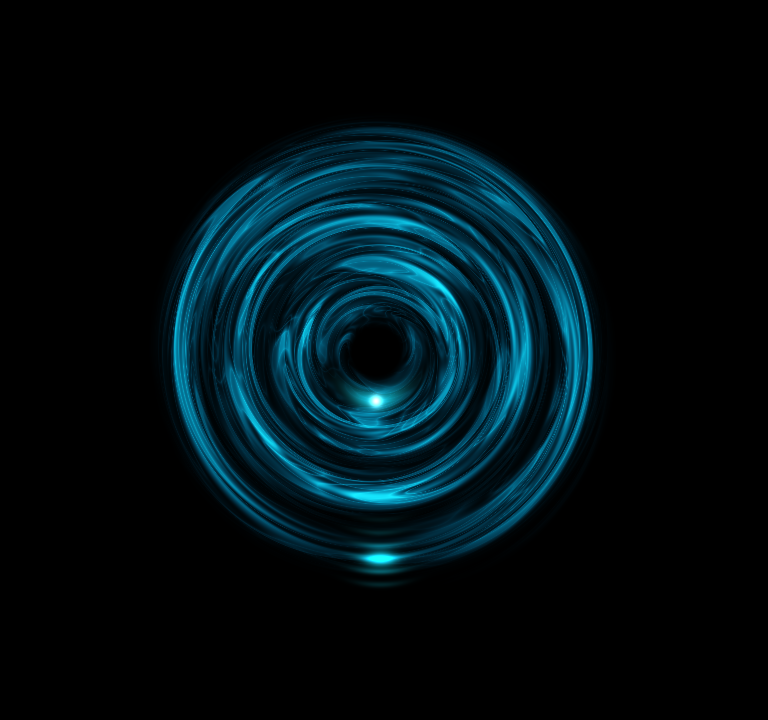
A Shadertoy shader for this background:

```glsl
const float PI = 3.14159265;
const vec2 SWIRL_CENTER = vec2(-0.011, 0.011);
const vec2 DISK_CENTER = vec2(-0.001, 0.011);
const float DISK_RADIUS = 0.332;
const float DISK_SOFTNESS = 0.055;
const float CORE_RADIUS = 0.032;
const float RING_PEAK = 0.195;
const float RING_SPACING = 0.085;
const float FOLD_STRENGTH = 0.85;
const float FILAMENT_GAIN = 0.60;
const float HAZE_GAIN = 0.13;
const float ARC_GAIN = 0.85;
const vec2 CORE_GLINT = vec2(-0.011, -0.057);
const vec2 RIM_GLINT = vec2(-0.005, -0.276);
const vec3 GLINT_TINT = vec3(0.08, 0.90, 1.0);

// Each arc: radius, middle angle, angular reach, thickness
const int ARC_COUNT = 12;
const vec4 ARCS[ARC_COUNT] = vec4[](
    vec4(0.198, -1.85, 1.30, 0.012), vec4(0.196, -0.10, 1.30, 0.007),
    vec4(0.149, 1.25, 0.75, 0.008), vec4(0.129, 0.75, 0.70, 0.008),
    vec4(0.262, 3.05, 1.10, 0.010), vec4(0.282, -0.20, 1.10, 0.012),
    vec4(0.255, 2.00, 1.20, 0.019), vec4(0.190, 3.00, 1.00, 0.006),
    vec4(0.102, 2.80, 1.20, 0.006), vec4(0.117, -0.10, 1.30, 0.006),
    vec4(0.140, -1.60, 1.60, 0.007), vec4(0.209, 1.10, 0.70, 0.006));
const float ARC_LIGHT[ARC_COUNT] = float[](
    0.95, 0.9, 1.0, 1.0, 0.6, 0.55, 0.4, 0.8, 0.8, 0.8, 0.75, 0.9);

float bell(float x, float width) {
    float t = x / width;
    return exp(-t * t);
}

float angleGap(float a, float b) {
    return abs(mod(a - b + PI, 2.0 * PI) - PI);
}

// Angular shear that folds smooth bands into pointed crescents
float foldAngle(float r, float a) {
    float shear = sin(72.0 * r + 1.3 * sin(a + 0.5));
    shear += 0.55 * sin(131.0 * r + 2.0 + sin(2.0 * a));
    shear += 0.25 * sin(223.0 * r - 1.2 * sin(a - 1.0));
    return a + FOLD_STRENGTH * shear;
}

// Fine bright ridges over softer layered waves
float filaments(float r, float a) {
    float folded = foldAngle(r, a);
    float wave = sin(2.0 * folded + 46.0 * r + 0.6);
    wave += 0.6 * sin(3.0 * folded - 83.0 * r + 2.1);
    wave += 0.4 * sin(5.0 * folded + 120.0 * r);
    float broad = smoothstep(-0.3, 1.5, wave);
    float ridge = pow(1.0 - abs(sin(2.2 * wave + 0.4)), 3.0);
    return broad * broad + 0.5 * ridge;
}

float arcLight(float r, float a) {
    float light = 0.0;
    for (int i = 0; i < ARC_COUNT; i++) {
        vec4 arc = ARCS[i];
        float fade = 1.0 - smoothstep(0.0, arc.z, angleGap(a, arc.y));
        float bend = 0.004 * sin(3.0 * a + float(i));
        float width = arc.w * (0.35 + 0.65 * fade);
        light += ARC_LIGHT[i] * fade * bell(r - arc.x - bend, width);
    }
    return light;
}

// Black through teal to bright cyan
vec3 cyanRamp(float v) {
    v = 0.95 * (1.0 - exp(-v * (1.0 + 0.9 * v)));
    return vec3(0.03 * v + 0.09 * v * v * v * v, v, 1.48 * v - 0.42 * v * v);
}

void mainImage(out vec4 fragColor, in vec2 fragCoord) {
    vec2 p = (fragCoord - 0.5 * iResolution.xy) / iResolution.y;
    vec2 q = p - SWIRL_CENTER;
    float r = length(q);
    float a = atan(q.y, q.x + 1e-6);

    // Disk, hollow core and shaded lower rim
    float rim = length(p - DISK_CENTER) + 0.006 * sin(2.0 * a + 0.8);
    float mask = 1.0 - smoothstep(DISK_RADIUS - DISK_SOFTNESS, DISK_RADIUS, rim);
    mask *= smoothstep(CORE_RADIUS, CORE_RADIUS + 0.03, r);
    float below = bell(angleGap(a, -0.5 * PI), 0.6);
    mask *= 1.0 - 0.85 * below * smoothstep(0.21, 0.235, r);

    // Concentric light and dark rings, weaker near the top
    float ring = 0.5 + 0.5 * cos(2.0 * PI * (r - RING_PEAK) / RING_SPACING);
    float upper = bell(angleGap(a, 0.55 * PI), 1.1);
    float shade = mix(0.15 + 0.85 * ring, 0.75, 0.75 * upper);
    float threads = 0.75 + 0.35 * sin(430.0 * r + 3.0 * sin(a) + sin(2.0 * a));

    // Two scales of flow, lit along the arcs
    float flow = filaments(r, a);
    float fine = filaments(1.6 * r + 0.13, a + 2.0);
    float detail = 0.7 * flow + 0.55 * fine;
    float light = shade * (FILAMENT_GAIN * detail + HAZE_GAIN * threads);
    light += ARC_GAIN * arcLight(r, a) * (0.45 + 0.75 * detail) * threads;
    vec3 color = cyanRamp(light * mask);

    // White-hot glint beneath the core, with a curved halo
    vec2 g = p - CORE_GLINT;
    float halo = bell(g.x, 0.036) * bell(g.y - 8.0 * g.x * g.x, 0.014);
    color += GLINT_TINT * 0.85 * halo;
    color += vec3(0.95, 1.0, 1.0) * bell(length(g), 0.0075);

    // Rim glint with stacked horizontal reflections
    vec2 s = p - RIM_GLINT;
    color += GLINT_TINT * bell(s.x, 0.020) * bell(s.y, 0.010);
    for (int i = -2; i < 4; i++) {
        float level = float(i);
        float dy = s.y - 0.018 * level - 3.0 * s.x * s.x;
        float strength = 0.55 / (1.0 + 0.6 * level * level);
        color += GLINT_TINT * strength * bell(s.x, 0.035) * bell(dy, 0.004);
    }
    fragColor = vec4(min(color, 1.0), 1.0);
}
```
